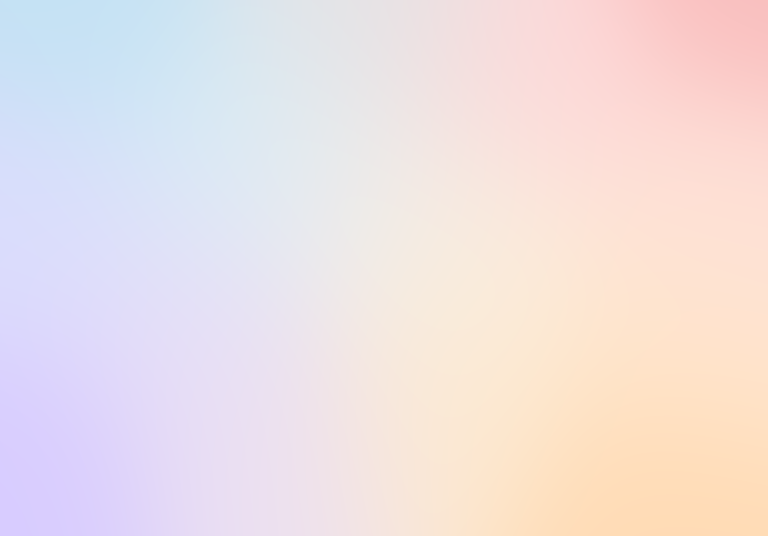
Write a WebGL 2 fragment shader that draws this background.

```glsl
#version 300 es
precision highp float;

uniform vec2 u_resolution;
out vec4 fragColor;

// Softness of the blend, in canvas heights
const float SPREAD = 0.17;

// Cool side
const vec3 SKY        = vec3(0.765, 0.885, 0.955);
const vec3 MIST       = vec3(0.840, 0.925, 0.965);
const vec3 PERIWINKLE = vec3(0.855, 0.865, 0.990);
const vec3 VIOLET     = vec3(0.845, 0.798, 1.000);
const vec3 LAVENDER   = vec3(0.900, 0.870, 0.975);
const vec3 LILAC      = vec3(0.925, 0.880, 0.945);

// Neutral seam
const vec3 SILVER = vec3(0.890, 0.890, 0.900);
const vec3 PEARL  = vec3(0.930, 0.930, 0.930);

// Warm side
const vec3 PINK    = vec3(0.995, 0.850, 0.850);
const vec3 ROSE    = vec3(0.975, 0.740, 0.740);
const vec3 BLUSH   = vec3(0.995, 0.880, 0.850);
const vec3 CREAM   = vec3(0.985, 0.930, 0.860);
const vec3 VANILLA = vec3(0.990, 0.915, 0.820);
const vec3 PEACH   = vec3(1.000, 0.900, 0.800);
const vec3 APRICOT = vec3(1.000, 0.855, 0.700);

const int GLOW_COUNT = 15;

const vec3 GLOW_COLORS[GLOW_COUNT] = vec3[](
    SKY, MIST, PERIWINKLE, VIOLET, LAVENDER, LILAC, SILVER, PEARL,
    PINK, ROSE, BLUSH, CREAM, VANILLA, PEACH, APRICOT);

// Glow centres as fractions of the canvas
const vec2 GLOW_CENTERS[GLOW_COUNT] = vec2[](
    vec2(0.12, 0.97), vec2(0.30, 0.72), vec2(0.05, 0.58),
    vec2(0.05, 0.14), vec2(0.25, 0.42), vec2(0.34, 0.18),
    vec2(0.47, 0.95), vec2(0.46, 0.62), vec2(0.68, 0.85),
    vec2(1.00, 1.00), vec2(0.95, 0.62), vec2(0.60, 0.53),
    vec2(0.58, 0.25), vec2(0.90, 0.37), vec2(0.85, 0.06));

float glowWeight(vec2 offset) {
    return exp(-dot(offset, offset) / (2.0 * SPREAD * SPREAD));
}

// Normalized Gaussian blend of all glows
vec3 meshGradient(vec2 uv, vec2 aspect) {
    vec3 colorSum = vec3(0.0);
    float weightSum = 0.0;
    for (int i = 0; i < GLOW_COUNT; i++) {
        float weight = glowWeight((uv - GLOW_CENTERS[i]) * aspect);
        colorSum += GLOW_COLORS[i] * weight;
        weightSum += weight;
    }
    return colorSum / max(weightSum, 1e-6);
}

void main() {
    vec2 uv = gl_FragCoord.xy / u_resolution;
    vec2 aspect = vec2(u_resolution.x / u_resolution.y, 1.0);
    fragColor = vec4(meshGradient(uv, aspect), 1.0);
}
```
